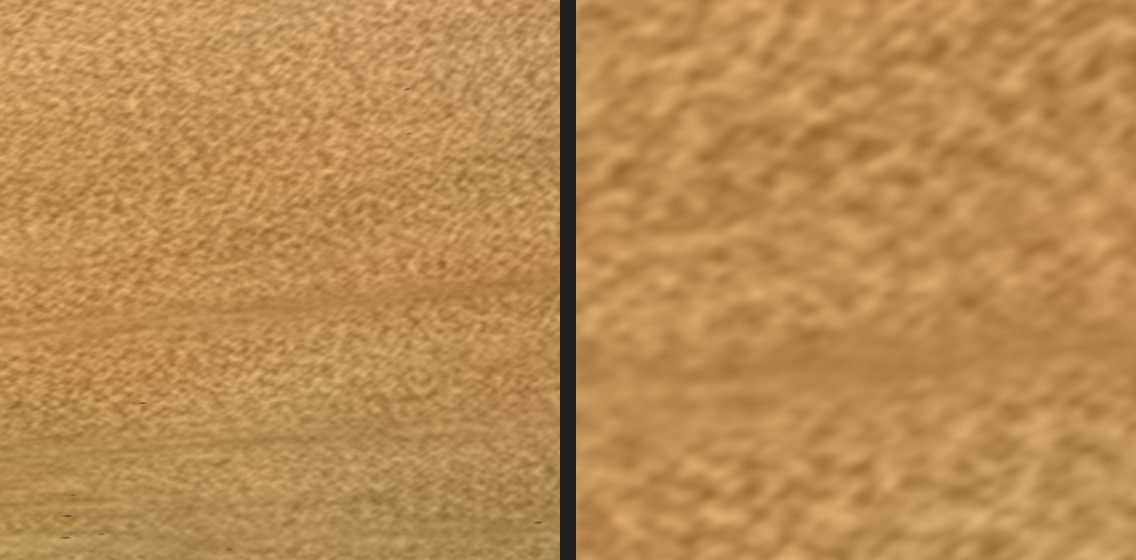
Left: the whole. Right: its middle third, enlarged.
Give the GLSL for this texture, as a Shadertoy shader.

```glsl
// Pale golden wood board: short woven flecks, gently rising grain bands and sparse dark pores.

const vec3 BOTTOM_OLIVE = vec3(0.695, 0.555, 0.335);
const vec3 MIDDLE_AMBER = vec3(0.738, 0.553, 0.325);
const vec3 TOP_SAND     = vec3(0.775, 0.600, 0.385);
const vec3 PORE_BROWN   = vec3(0.36, 0.27, 0.14);

vec2 hash2(vec2 cell) {
    vec3 h = fract(cell.xyx * vec3(0.1031, 0.1030, 0.0973));
    h += dot(h, h.yzx + 33.33);
    return fract((h.xx + h.yz) * h.zy);
}

float cornerGradient(vec2 cell, vec2 offset) {
    float angle = 6.2832 * hash2(cell).x;
    return dot(vec2(cos(angle), sin(angle)), offset);
}

// Gradient noise, roughly -0.7 to 0.7
float gradientNoise(vec2 p) {
    vec2 i = floor(p), f = fract(p);
    vec2 w = f * f * f * (f * (f * 6.0 - 15.0) + 10.0);
    vec2 e = vec2(0.0, 1.0);
    float low  = mix(cornerGradient(i, f), cornerGradient(i + e.yx, f - e.yx), w.x);
    float high = mix(cornerGradient(i + e.xy, f - e.xy), cornerGradient(i + e.yy, f - e.yy), w.x);
    return mix(low, high, w.y);
}

vec2 rotate(vec2 p, float angle) {
    float c = cos(angle), s = sin(angle);
    return vec2(c * p.x + s * p.y, c * p.y - s * p.x);
}

// Noise stretched along a direction; frequency is (along, across)
float slantedNoise(vec2 p, float angle, vec2 frequency, float seed) {
    return gradientNoise(rotate(p, angle) * frequency + seed);
}

// Two crossing slants give the woven look, a finer layer breaks it up
float wovenFlecks(vec2 p) {
    float rising  = slantedNoise(p, 0.55, vec2(42.0, 88.0), 61.3);
    float falling = slantedNoise(p, -0.42, vec2(40.0, 88.0), 137.7);
    float fine    = slantedNoise(p, 0.15, vec2(85.0, 135.0), 211.9);
    return rising + falling + 0.5 * fine;
}

// Long thin fibres along the grain
float fibreStreaks(vec2 p) {
    return gradientNoise(p * vec2(9.0, 85.0) + 31.4)
         + 0.8 * gradientNoise(p * vec2(3.0, 45.0) + 83.2);
}

float bell(float x, float centre, float width) {
    float d = (x - centre) / width;
    return exp(-d * d);
}

// Where flecks fade and plain fibres show
float calmBands(vec2 p) {
    float patches = smoothstep(0.05, 0.5, gradientNoise(p * vec2(1.6, 9.0) + 17.5));
    float bands = bell(p.y, 0.45, 0.028) + 0.6 * bell(p.y, 0.22, 0.035) + 0.6 * bell(p.y, 0.04, 0.03);
    float lowerPart = 0.3 * (1.0 - smoothstep(0.15, 0.35, p.y));
    return clamp(0.65 * patches + bands + lowerPart, 0.0, 1.0);
}

// Rare short dashes, one candidate per grid cell
float poreMask(vec2 p, vec2 grid, float density) {
    vec2 cell = floor(p * grid);
    vec2 chance = hash2(cell + 7.0);
    vec2 centre = (cell + 0.3 + 0.4 * hash2(cell + 53.0)) / grid;
    vec2 radius = vec2(0.006 + 0.007 * chance.y, 0.0032);
    float dash = 1.0 - smoothstep(0.2, 1.0, length((p - centre) / radius));
    return dash * step(chance.x, density) * (0.35 + 0.5 * chance.y);
}

vec3 boardColour(vec2 uv) {
    vec3 colour = mix(BOTTOM_OLIVE, MIDDLE_AMBER, smoothstep(0.0, 0.48, uv.y));
    colour = mix(colour, TOP_SAND, smoothstep(0.62, 1.0, uv.y));
    return colour + vec3(0.025, 0.015, -0.005) * (0.5 - uv.x);
}

void mainImage(out vec4 fragColor, in vec2 fragCoord) {
    vec2 uv = fragCoord / iResolution.y;

    // Grain coordinates: steeper towards the top, with a slow waver
    float slope = mix(0.03, 0.2, uv.y);
    vec2 grain = vec2(uv.x, uv.y - slope * (uv.x - 0.5));
    grain.y += 0.012 * gradientNoise(uv * vec2(2.5, 4.0) + 5.2);

    // Tone from flecks, fibres and broad shading
    float calm = calmBands(grain);
    float tone = wovenFlecks(grain) * mix(0.135, 0.05, calm);
    tone += fibreStreaks(grain) * mix(0.025, 0.075, calm);
    tone += 0.055 * gradientNoise(grain * vec2(1.8, 11.0) + 43.6);
    tone -= 0.015 * calm;

    vec3 colour = boardColour(uv) + tone * vec3(1.0, 0.98, 0.92);

    // Slow drift between reddish and yellowish wood
    colour += vec3(0.02, -0.012, -0.008) * gradientNoise(grain * vec2(2.5, 7.0) + 97.1);

    float density = mix(0.07, 0.012, smoothstep(0.25, 0.6, uv.y));
    colour = mix(colour, PORE_BROWN, poreMask(grain, vec2(13.0, 28.0), density));
    fragColor = vec4(clamp(colour, 0.0, 1.0), 1.0);
}
```
